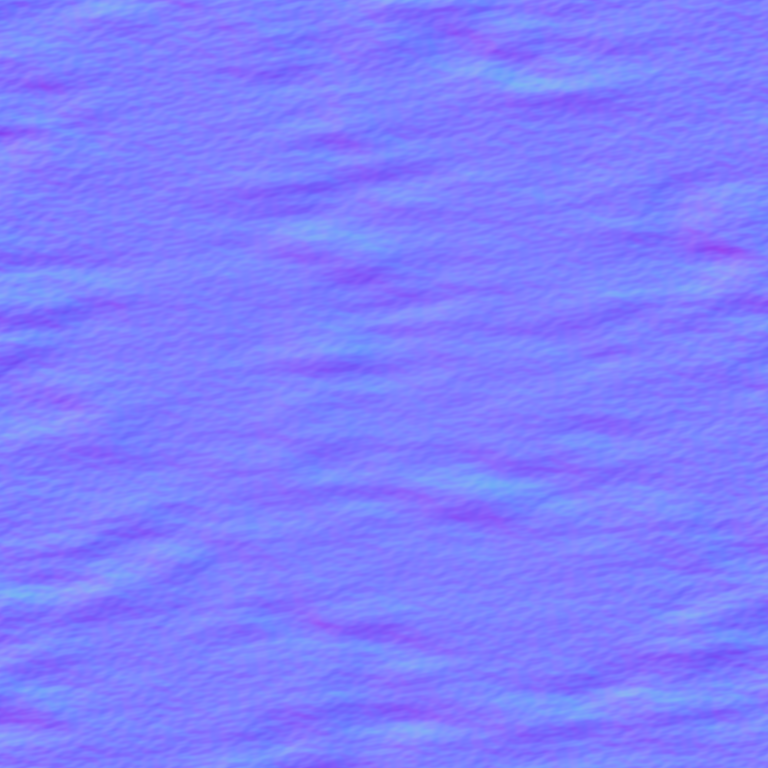
This texture map is drawn by a Shadertoy shader. Its source:

```glsl
float hash(vec2 p) {
    return fract(sin(dot(p, vec2(127.1, 311.7))) * 43758.5453);
}

// Dot product of a random unit gradient with the offset from its lattice point
float lattice(vec2 cell, vec2 offset) {
    float angle = 6.2832 * hash(cell);
    return dot(vec2(cos(angle), sin(angle)), offset);
}

float gradientNoise(vec2 p) {
    vec2 i = floor(p), f = p - i;
    vec2 w = f * f * f * (f * (f * 6.0 - 15.0) + 10.0);
    vec2 e = vec2(1.0, 0.0);
    return mix(mix(lattice(i, f), lattice(i + e, f - e), w.x),
               mix(lattice(i + e.yx, f - e.yx), lattice(i + 1.0, f - 1.0), w.x), w.y);
}

// Water surface: patchy swells and short waves under even, fine ripples
float waterHeight(vec2 p) {
    // Frequency across, frequency upward, steepness
    vec3 waves[5] = vec3[5](vec3(5.5, 13.0, 0.05), vec3(8.0, 22.0, 0.105),
                            vec3(14.0, 36.0, 0.062), vec3(34.0, 74.0, 0.047),
                            vec3(66.0, 132.0, 0.074));
    float patches = mix(0.35, 1.65, smoothstep(-0.4, 0.45, gradientNoise(p * vec2(4.0, 8.0) + 91.7)));
    float height = 0.0;
    for (int i = 0; i < 5; i++) {
        float layer = float(i);
        float tilt = 0.08 + 0.1 * cos(layer * 1.7);
        vec2 q = mat2(cos(tilt), -sin(tilt), sin(tilt), cos(tilt)) * p;
        float strength = i < 3 ? patches : 1.0;
        height += strength * waves[i].z / waves[i].y * gradientNoise(q * waves[i].xy + 17.3 * layer);
    }
    return height;
}

void mainImage(out vec4 fragColor, in vec2 fragCoord) {
    vec2 uv = fragCoord / iResolution.y;

    // Slope by central differences
    vec2 e = vec2(0.0008, 0.0);
    vec2 slope = vec2(waterHeight(uv + e) - waterHeight(uv - e),
                      waterHeight(uv + e.yx) - waterHeight(uv - e.yx)) / (2.0 * e.x);

    // Calmer water toward the middle
    slope *= mix(0.85, 1.15, smoothstep(0.1, 0.65, length(uv - 0.5)));

    // Pack the surface normal into colour
    vec3 normal = normalize(vec3(slope.x, -slope.y - 0.01, 1.0));
    fragColor = vec4(0.5 + 0.5 * normal, 1.0);
}
```
